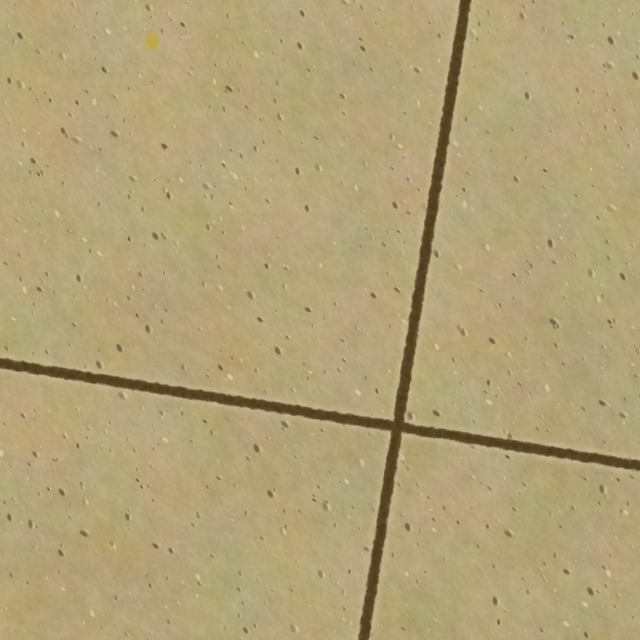
This texture is drawn by a three.js fragment shader. Its source:

```glsl
varying vec2 vUv;

const vec3 STONE = vec3(0.708, 0.646, 0.476);
const vec3 PALE_EDGE = vec3(0.775, 0.715, 0.565);
const vec3 GROOVE = vec3(0.325, 0.255, 0.125);
const vec3 PIT = vec3(0.37, 0.31, 0.20);
const vec3 GLINT = vec3(0.89, 0.84, 0.66);
const vec3 STAIN = vec3(0.76, 0.66, 0.22);

const vec2 CROSSING = vec2(0.621, 0.333);
const float TILT = 0.159;
const float TILE_SIZE = 1.0;
const float GROOVE_HALF_WIDTH = 0.0084;
const float GRAIN_ANGLE = -0.98;

vec2 hash2(vec2 p) {
  vec3 q = fract(p.xyx * vec3(0.1031, 0.1030, 0.0973));
  q += dot(q, q.yzx + 33.33);
  return fract((q.xx + q.yz) * q.zy);
}

vec2 rotate(vec2 p, float angle) {
  float c = cos(angle);
  float s = sin(angle);
  return vec2(c * p.x + s * p.y, c * p.y - s * p.x);
}

float cornerSlope(vec2 cell, vec2 offset) {
  float angle = 6.28318 * hash2(cell + 71.0).x;
  return dot(vec2(cos(angle), sin(angle)), offset);
}

float gradientNoise(vec2 p) {
  vec2 i = floor(p);
  vec2 f = p - i;
  vec2 w = f * f * f * (f * (f * 6.0 - 15.0) + 10.0);
  vec2 x = vec2(1.0, 0.0);
  float low = mix(cornerSlope(i, f), cornerSlope(i + x.xy, f - x.xy), w.x);
  float high = mix(cornerSlope(i + x.yx, f - x.yx), cornerSlope(i + x.xx, f - x.xx), w.x);
  return mix(low, high, w.y);
}

float fbm(vec2 p) {
  float sum = 0.0;
  float amplitude = 1.0;
  for (int i = 0; i < 4; i++) {
    sum += amplitude * gradientNoise(p);
    p = rotate(p, 0.6) * 2.03 + 13.7;
    amplitude *= 0.55;
  }
  return sum;
}

float ellipse(vec2 p, vec2 radii) {
  return 1.0 - smoothstep(0.45, 1.25, length(p / radii));
}

// Scattered chips: x is the dark pit, y the bright rim beside it
vec2 chips(vec2 p, float count, float density, float size, float seed) {
  vec2 home = floor(p * count);
  vec2 cover = vec2(0.0);
  for (int y = -1; y <= 1; y++) {
    for (int x = -1; x <= 1; x++) {
      vec2 cell = home + vec2(float(x), float(y));
      vec2 place = hash2(cell + seed);
      vec2 trait = hash2(cell + seed + 37.0);
      vec2 look = hash2(cell + seed + 91.0);
      float present = step(trait.x, density);
      vec2 d = rotate(p - (cell + place) / count, GRAIN_ANGLE + 0.9 * (look.x - 0.5));
      vec2 radii = size * mix(0.55, 1.2, trait.y) * vec2(1.3, 0.7);
      float pit = ellipse(d, radii) * smoothstep(0.15, 0.75, look.y);
      float rim = ellipse(d - radii * vec2(0.4, 1.3), radii * 0.85) * (1.0 - 0.8 * look.y);
      cover = max(cover, present * vec2(pit, rim));
    }
  }
  return cover;
}

// Distance to the nearest tile joint, with a ragged edge
float jointDistance(vec2 p, float size, float roughness) {
  vec2 q = p / size;
  vec2 d = abs(q - floor(q + 0.5)) * size;
  float ragged = gradientNoise(p * 85.0) + 0.6 * gradientNoise(p * 190.0);
  return min(d.x, d.y + 0.0006) + roughness * ragged;
}

vec3 stoneColor(vec2 p) {
  vec2 grain = rotate(p, GRAIN_ANGLE);
  float cloud = fbm(p * 5.0);
  float hue = fbm(p * 7.0 + 41.0);
  float mottle = fbm(grain * vec2(28.0, 48.0));
  float fine = gradientNoise(grain * vec2(95.0, 190.0));
  vec3 color = STONE + 0.024 * cloud + 0.032 * mottle + 0.030 * fine;
  color += hue * vec3(0.030, -0.016, 0.004);
  color.b -= 0.045 * fbm(p * 10.0 + 83.0);
  return color + vec3(0.012, 0.006, 0.0) * (0.5 - p.x) + 0.012 * (p.y - 0.5);
}

void main() {
  vec2 p = vUv;
  vec3 color = stoneColor(p);

  // Surface wear
  vec2 large = chips(p, 23.0, 0.42, 0.0052, 5.0);
  vec2 small = chips(p, 46.0, 0.32, 0.0032, 59.0);
  color = mix(color, GLINT, 0.70 * large.y);
  color = mix(color, PIT, 0.72 * large.x);
  color = mix(color, GLINT, 0.48 * small.y);
  color = mix(color, PIT, 0.42 * small.x);
  color = mix(color, STAIN, 0.75 * ellipse(p - vec2(0.238, 0.936), vec2(0.012, 0.015)));

  // Joints with pale shoulders
  float joint = jointDistance(rotate(p - CROSSING, -TILT), TILE_SIZE, 0.0022);
  float shoulder = 1.0 - smoothstep(0.010, 0.021, joint);
  float patchy = clamp(0.58 + 0.7 * gradientNoise(p * 55.0), 0.0, 1.0);
  color = mix(color, PALE_EDGE, shoulder * patchy);
  vec3 grooveColor = GROOVE + 0.05 * gradientNoise(p * 110.0) + 0.03 * smoothstep(0.002, 0.007, joint);
  float groove = 1.0 - smoothstep(GROOVE_HALF_WIDTH - 0.0024, GROOVE_HALF_WIDTH + 0.0024, joint);
  color = mix(color, grooveColor, groove);

  gl_FragColor = vec4(color, 1.0);
}
```
